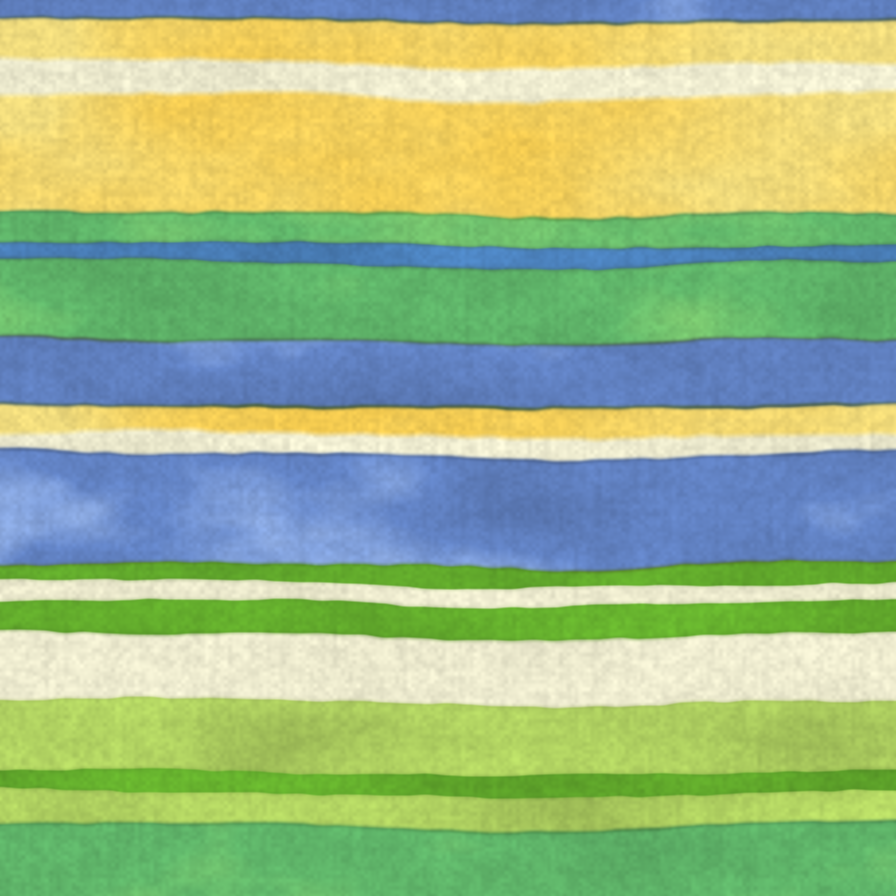
Reproduce this pattern procedurally as a Shadertoy shader.

```glsl
// Hand-painted watercolor stripes of uneven width on woven cloth.

const int EDGES = 18;

// Stripe boundaries, measured from the top of the canvas.
const float edgeAt[EDGES] = float[EDGES](
    0.023, 0.070, 0.107, 0.238, 0.273, 0.294, 0.380, 0.452, 0.484,
    0.507, 0.630, 0.652, 0.673, 0.707, 0.783, 0.861, 0.884, 0.921);

// Strength of the dark pigment line on each boundary; zero bleeds softly.
const float edgeInk[EDGES] = float[EDGES](
    0.9, 0.0, 0.0, 0.7, 0.4, 0.4, 0.7, 0.9, 0.0,
    0.9, 0.5, 0.2, 0.2, 0.4, 0.3, 0.2, 0.2, 0.7);

const int BLUE = 0, YELLOW = 1, CREAM = 2, GREEN = 3, LIME = 4, LEAF = 5, DEEP = 6;

const int stripePaint[EDGES + 1] = int[EDGES + 1](
    BLUE, YELLOW, CREAM, YELLOW, GREEN, DEEP, GREEN, BLUE, YELLOW, CREAM,
    BLUE, LEAF, CREAM, LEAF, CREAM, LIME, LEAF, LIME, GREEN);

const vec3 palette[7] = vec3[7](
    vec3(0.39, 0.52, 0.78), vec3(0.94, 0.86, 0.49), vec3(0.93, 0.92, 0.81),
    vec3(0.38, 0.72, 0.42), vec3(0.69, 0.82, 0.38), vec3(0.38, 0.66, 0.17),
    vec3(0.28, 0.48, 0.70));

float hash(vec2 p) {
    return fract(sin(dot(p, vec2(127.1, 311.7))) * 43758.5453);
}

float noise(vec2 p) {
    vec2 cell = floor(p), f = fract(p);
    f = f * f * (3.0 - 2.0 * f);
    float low = mix(hash(cell), hash(cell + vec2(1, 0)), f.x);
    float high = mix(hash(cell + vec2(0, 1)), hash(cell + vec2(1, 1)), f.x);
    return mix(low, high, f.y);
}

float fbm(vec2 p) {
    float sum = 0.0, amp = 0.5;
    for (int i = 0; i < 4; i++) {
        sum += amp * noise(p);
        p = p * 2.03 + 17.3;
        amp *= 0.5;
    }
    return sum / 0.9375;
}

// Vertical drift of a boundary: a shared sag plus its own brush wobble.
float wobble(float x, float id) {
    float sag = 0.008 * exp(-pow((x - 0.6) / 0.2, 2.0));
    float slow = 0.007 * (noise(vec2(x * 6.0, id * 7.0)) - 0.5);
    float quick = 0.0025 * (noise(vec2(x * 42.0, id * 13.0)) - 0.5);
    return sag + slow + quick - 0.002;
}

// Watercolor pooling within one stripe.
vec3 wash(int stripe, vec2 p) {
    int paint = stripePaint[stripe];
    vec3 color = palette[paint];
    float pool = fbm(p * vec2(5.0, 9.0) + float(stripe) * 3.7) - 0.5;
    if (paint == YELLOW) {
        float warm = smoothstep(0.0, 0.22, p.x) * (1.0 - smoothstep(0.45, 0.95, p.x));
        return mix(color, vec3(0.95, 0.79, 0.31), clamp(0.75 * warm + 1.2 * pool + 0.1, 0.0, 1.0));
    }
    if (paint == CREAM) return color + 0.06 * pool;
    if (paint == BLUE) color = mix(color, vec3(0.66, 0.75, 0.89), clamp(pool * 2.0, 0.0, 0.6));
    if (paint == GREEN) color = mix(color, vec3(0.54, 0.76, 0.40), clamp(pool * 2.0, 0.0, 0.6));
    return color * (1.0 + 0.3 * pool);
}

// Paper grain and fine vertical threads, centered on zero.
float cloth(vec2 p) {
    float grain = noise(p * 230.0) + noise(p * 120.0 + 9.0) - 1.0;
    float threads = noise(p * vec2(190.0, 14.0)) - 0.5;
    float rows = noise(p * vec2(10.0, 170.0)) - 0.5;
    return 0.07 * grain + 0.035 * threads + 0.02 * rows;
}

void mainImage(out vec4 fragColor, in vec2 fragCoord) {
    vec2 uv = fragCoord / iResolution.xy;
    vec2 p = vec2(uv.x, 1.0 - uv.y);
    float pixel = 1.0 / iResolution.y;

    // Lay the stripes from top to bottom.
    vec3 above = wash(0, p);
    vec3 color = above;
    for (int i = 0; i < EDGES; i++) {
        float d = p.y - edgeAt[i] - wobble(p.x, float(i) + 1.0);
        float soft = max(pixel, edgeInk[i] > 0.0 ? 0.0015 : 0.005);
        vec3 below = wash(i + 1, p);
        color = mix(color, below, smoothstep(-soft, soft, d));

        // Pigment gathers in a broken line along the boundary.
        float lineWidth = max(0.0026, pixel);
        float broken = 0.6 + 0.4 * noise(vec2(p.x * 18.0, float(i) * 5.0));
        float ink = edgeInk[i] * broken * exp(-d * d / (lineWidth * lineWidth));
        color = mix(color, min(above, below) * 0.78, ink);
        above = below;
    }

    color *= 1.0 + cloth(p);
    fragColor = vec4(clamp(color, 0.0, 1.0), 1.0);
}
```
